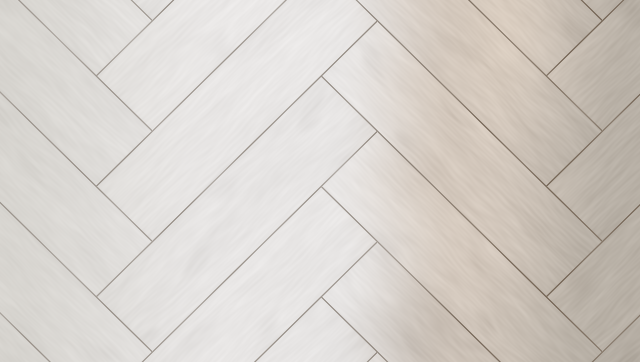
Reproduce this texture procedurally as a WebGL 1 fragment shader.

```glsl
precision highp float;
// Pale wood-look planks laid in a diagonal herringbone, four widths long.
// Each cell of a rotated grid finds its plank from mod(column - row, 8);
// stretched gradient noise gives the grain, broad gradients the daylight.

uniform vec2 u_resolution;

float hash(vec2 p) {
  return fract(sin(dot(p, vec2(127.1, 311.7))) * 43758.5);
}

vec2 gradient(vec2 cell) {
  float angle = 6.2832 * hash(cell);
  return vec2(cos(angle), sin(angle));
}

float gradientNoise(vec2 p) {
  vec2 i = floor(p), f = fract(p);
  vec2 w = f * f * f * (f * (f * 6.0 - 15.0) + 10.0);
  vec2 e = vec2(1.0, 0.0);
  float a = dot(gradient(i), f);
  float b = dot(gradient(i + e.xy), f - e.xy);
  float c = dot(gradient(i + e.yx), f - e.yx);
  float d = dot(gradient(i + e.xx), f - e.xx);
  return mix(mix(a, b, w.x), mix(c, d, w.x), w.y);
}

// Returns position along (0..4) and across (0..1) a plank, then its id.
vec4 herringbone(vec2 g) {
  vec2 cell = floor(g), f = fract(g);
  float k = mod(cell.x - cell.y, 8.0);
  if (k < 4.0) return vec4(k + f.x, f.y, cell.x - k, cell.y);
  return vec4(k - 3.0 - f.y, f.x, cell.x + 37.0, cell.y + k - 4.0);
}

// Fine streaks, gentle figure and sparse smudges; about zero on average.
float woodGrain(vec2 plank, float seed) {
  vec2 q = plank + vec2(seed * 61.0, seed * 17.0);
  q.y += 0.06 * gradientNoise(q * vec2(0.9, 1.8));
  float streaks = gradientNoise(q * vec2(1.3, 12.0));
  float fibres = gradientNoise(q * vec2(4.0, 30.0));
  float figure = gradientNoise(q * vec2(0.7, 3.5));
  float smudge = smoothstep(0.15, 0.5, gradientNoise(q * vec2(1.3, 3.0) + 9.0));
  return 0.022 * streaks + 0.026 * fibres + 0.02 * figure
       - smudge * (0.015 + 0.07 * max(streaks, 0.0));
}

// Cool white at left, warm beige past the middle, grey-brown at far right.
vec3 daylight(vec2 uv) {
  float edge = uv.x + 0.025 * gradientNoise(uv * vec2(2.0, 5.0));
  vec3 light = mix(vec3(0.845, 0.835, 0.815), vec3(0.912, 0.904, 0.9),
                   smoothstep(-0.02, 0.36, uv.x));
  light = mix(light, vec3(0.83, 0.785, 0.74), smoothstep(0.52, 0.71, edge));
  float dusk = smoothstep(0.74, 0.98, edge + 0.08 * (0.5 - uv.y));
  light = mix(light, vec3(0.715, 0.685, 0.645), dusk);
  // Warm glow near the top, soft shade near the bottom.
  vec2 glow = (uv - vec2(0.79, 0.93)) / vec2(0.07, 0.25);
  vec2 shade = (uv - vec2(0.66, 0.06)) / vec2(0.09, 0.15);
  light += vec3(0.035, 0.03, 0.022) * exp(-dot(glow, glow));
  return light - vec3(0.045, 0.04, 0.035) * exp(-dot(shade, shade));
}

void main() {
  vec2 uv = gl_FragCoord.xy / u_resolution;
  vec2 p = gl_FragCoord.xy / u_resolution.y;

  // Grid axes run up-right and up-left, in plank widths.
  float side = p.x * 6.435 - 2.71;
  float rise = p.y * 6.556 - 0.18;
  vec4 plank = herringbone(0.5 * vec2(rise + side, rise - side));
  float seed = hash(plank.zw);
  float pixel = 4.6 / u_resolution.y;

  // Wood, with a slight tone shift per plank and stronger grain in shade.
  float shadeSide = smoothstep(0.5, 0.8, uv.x);
  vec3 color = daylight(uv);
  color *= 1.0 + (seed - 0.5) * mix(0.015, 0.035, shadeSide);
  color += woodGrain(plank.xy, seed) * mix(0.75, 1.2, shadeSide)
         * vec3(1.0, 1.03, 1.06);

  // Hairline seams of uneven strength, darker on the shaded side.
  vec2 inset = min(plank.xy, vec2(4.0, 1.0) - plank.xy);
  float gap = min(inset.x, inset.y);
  float halfWidth = 0.0085;
  float seam = 1.0 - smoothstep(max(halfWidth - 0.5 * pixel, 0.0),
                                halfWidth + 0.5 * pixel, gap);
  float strength = 0.88 + 0.5 * gradientNoise(p * 5.0);
  vec3 seamColor = mix(vec3(0.61, 0.58, 0.55), vec3(0.47, 0.41, 0.35), shadeSide);
  color *= 1.0 - 0.012 * exp(-gap * 28.0);
  color = mix(color, seamColor, seam * clamp(strength, 0.0, 1.0));

  gl_FragColor = vec4(color, 1.0);
}
```
